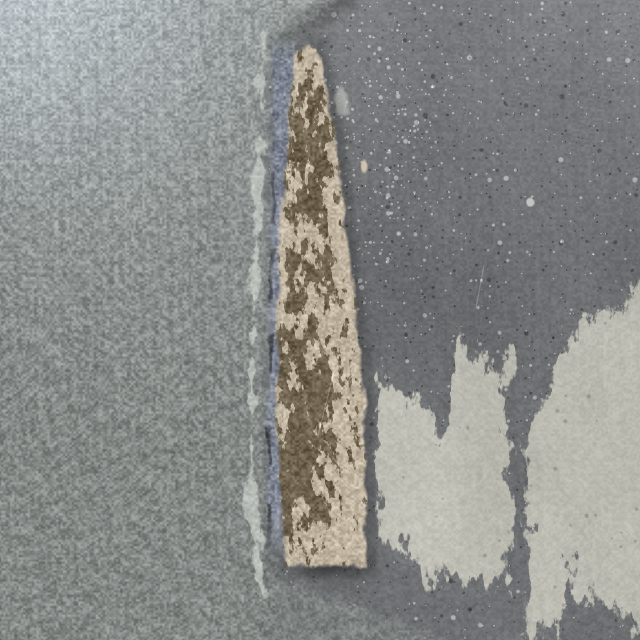
A WebGL 2 fragment shader for this texture:

```glsl
#version 300 es
precision highp float;
uniform vec2 u_resolution;
out vec4 fragColor;

#define ASPHALT vec3(0.515, 0.535, 0.525)
#define SHEEN vec3(0.67, 0.7, 0.72)
#define TAR vec3(0.435, 0.443, 0.452)
#define CONCRETE vec3(0.755, 0.75, 0.71)
#define MUD vec3(0.43, 0.385, 0.305)
#define FLAKE vec3(0.81, 0.765, 0.69)
#define BLUE_LIP vec3(0.52, 0.545, 0.6)
#define PAINT vec3(0.75, 0.77, 0.745)
#define GRAIN_SCALE 290.0

float hash(vec2 p) {
  return fract(sin(dot(p, vec2(127.1, 311.7))) * 43758.5453);
}

float noise(vec2 p) {
  vec2 i = floor(p), f = fract(p);
  f = f * f * (3.0 - 2.0 * f);
  return mix(mix(hash(i), hash(i + vec2(1, 0)), f.x),
             mix(hash(i + vec2(0, 1)), hash(i + vec2(1, 1)), f.x), f.y);
}

// Layered noise centered on zero
float fbm(vec2 p) {
  float sum = -0.5, amp = 0.53;
  for (int i = 0; i < 4; i++) {
    sum += amp * noise(p);
    p = p * 2.03 + 17.3;
    amp *= 0.5;
  }
  return sum;
}

// Linear change of a given height between x0 and x1
float ramp(float x, float x0, float x1, float height) {
  return height * clamp((x - x0) / (x1 - x0), 0.0, 1.0);
}

float cut(float d, float softness) {
  return smoothstep(-softness, softness, d);
}

float bump(float x, float center, float radius) {
  float d = (x - center) / radius;
  return exp(-d * d);
}

float blob(vec2 p, float x, float y, float rx, float ry) {
  return bump(p.x, x, rx) * bump(p.y, y, ry);
}

float segment(vec2 p, vec2 a, vec2 b) {
  vec2 ab = b - a;
  return length(p - a - ab * clamp(dot(p - a, ab) / dot(ab, ab), 0.0, 1.0));
}

// Scattered chips, at most one per cell
float chips(vec2 p, float scale, float density) {
  vec2 cell = floor(p * scale), f = fract(p * scale);
  vec2 center = 0.3 + 0.4 * vec2(hash(cell + 3.1), hash(cell + 8.7));
  float radius = 0.1 + 0.2 * hash(cell + 5.3);
  return step(hash(cell), density) * cut(radius - length(f - center), 0.1);
}

// Positive inside the two worn concrete areas
float concreteField(vec2 p) {
  float x = p.x, y = p.y;
  float top = 0.4 - ramp(x, 0.59, 0.66, 0.025) + ramp(x, 0.69, 0.73, 0.07)
    - 0.065 * bump(x, 0.69, 0.016) + 0.06 * bump(x, 0.718, 0.011);
  float base = 0.18 - ramp(x, 0.59, 0.66, 0.07) - ramp(x, 0.7, 0.79, 0.03);
  float left = min(min(x - 0.591, 0.794 - x), 0.5 * min(top - y, y - base));
  float rise = 0.33 + ramp(x, 0.82, 0.85, 0.05) + ramp(x, 0.85, 0.91, 0.13) + ramp(x, 0.91, 1.0, 0.03);
  base = 0.02 + 0.04 * bump(x, 0.92, 0.04);
  float right = min(x - 0.823, 0.5 * min(rise - y, y - base));
  right -= 0.05 * blob(p, 0.885, 0.14, 0.03, 0.05);
  return max(left, right) + 0.045 * fbm(p * vec2(55, 24)) + 0.028 * fbm(p * vec2(150, 75) + 9.0);
}

void main() {
  vec2 p = gl_FragCoord.xy / u_resolution;
  float x = p.x, y = p.y;
  float grain = 0.6 * noise(p * GRAIN_SCALE) + 0.4 * noise(p * GRAIN_SCALE * 0.55 + 31.0) - 0.5;
  float broad = fbm(p * vec2(9, 5));
  float ragged = fbm(p * vec2(60, 40));

  // Left asphalt, right tar and a lighter wedge at the bottom
  vec3 asphalt = mix(ASPHALT, SHEEN, blob(p, 0.0, 1.05, 0.34, 0.3));
  asphalt += ramp(y, 0.3, 1.0, 0.06) + 0.03 * fbm(p * vec2(22, 2));
  vec3 tar = TAR + 0.07 * broad + ramp(y, 0.6, 1.0, 0.055) - 0.035 * blob(p, 0.66, 0.52, 0.13, 0.12);
  float tarred = cut(x - 0.42 - ramp(y, 0.9, 1.0, 0.1) + 0.05 * ragged, 0.02);
  tarred *= 1.0 - 0.65 * cut(0.29 - 0.42 * x - y + 0.03 * ragged, 0.02);
  vec3 color = mix(asphalt, tar, tarred) + grain * mix(0.3, 0.11, tarred);

  // Pale chips and pits over the tar
  float density = 0.035 + 0.13 * blob(p, 0.59, 0.77, 0.1, 0.2);
  for (float i = 0.0; i < 3.0; i++) {
    float scale = 70.0 + 45.0 * i;
    color += tarred * (0.23 * chips(p + i, scale, density) - 0.13 * chips(p + i + 5.0, scale, 0.03));
  }
  vec2 stretched = p * vec2(1, 0.5);
  color = mix(color, FLAKE, cut(0.005 - length(stretched - vec2(0.569, 0.37)), 0.002));
  color = mix(color, PAINT, cut(0.006 - length(p - vec2(0.828, 0.684)) + 0.005 * ragged, 0.002));
  color = mix(color, PAINT, 0.7 * cut(0.009 - length(stretched - vec2(0.533, 0.42)) + 0.02 * ragged, 0.004));

  // Worn concrete
  float worn = cut(concreteField(p), 0.004);
  vec3 concrete = CONCRETE + 0.09 * broad + 0.1 * grain - 0.12 * chips(p, 80.0, 0.05);
  color = mix(color, concrete, worn * 0.95);

  // Patch outline, dark rim and smear above
  float leftEdge = 0.447 - ramp(y, 0.12, 0.32, 0.015) + ramp(y, 0.35, 0.65, 0.006) + ramp(y, 0.65, 0.92, 0.023);
  float rightEdge = 0.571 - ramp(y, 0.38, 0.8, 0.049) - ramp(y, 0.8, 0.93, 0.027);
  float inside = min(min(x - leftEdge, rightEdge - x), min(y - 0.115, 0.925 - y)) + 0.015 * ragged;
  float rim = cut(inside + 0.015, 0.012) * cut(x - 0.48, 0.02) * (1.0 - 0.6 * worn);
  color *= 1.0 - 0.2 * rim - 0.22 * blob(p, 0.5, 0.115, 0.07, 0.025);
  color *= 1.0 - 0.2 * cut(0.015 - segment(p, vec2(0.44, 0.94), vec2(0.54, 1)) - 0.03 * ragged, 0.015);

  // Blue lip with a dark crack
  float lipEdge = x - 0.419 - ramp(y, 0.3, 0.9, 0.008) - 0.012 * ragged;
  float span = cut(y - 0.16, 0.04) * cut(0.925 - y, 0.025);
  float lip = cut(lipEdge, 0.004) * cut(leftEdge + 0.003 - x, 0.005) * span;
  color = mix(color, BLUE_LIP + 0.35 * grain + 0.25 * ragged, lip * 0.9);
  float crack = cut(0.003 - abs(lipEdge - 0.002), 0.002) * cut(noise(p * vec2(20, 35)) - 0.52, 0.1);
  color *= 1.0 - 0.42 * crack * span * cut(0.75 - y, 0.1);

  // Muddy patch with streaked pale flakes
  float across = (x - leftEdge) / (rightEdge - leftEdge);
  float streak = 0.7 * fbm(p * vec2(85, 42) + vec2(y * 9.0, 0)) + 0.3 * fbm(p * vec2(190, 110));
  streak += ramp(across, 0.45, 0.85, 0.1) + 0.06 * cut(0.12 - across, 0.12)
    + 0.09 * blob(p, 0.53, 0.16, 0.06, 0.08) - 0.17 * blob(p, 0.462, 0.29, 0.035, 0.12)
    - 0.1 * blob(p, 0.49, 0.73, 0.02, 0.13);
  vec3 patchColor = mix(MUD + 0.12 * ragged, FLAKE, 0.86 * cut(streak, 0.045)) + 0.28 * grain;
  patchColor += 0.13 * cut(0.001 - segment(p, vec2(0.497, 0.32), vec2(0.522, 0.42)), 0.001);
  color = mix(color, patchColor, cut(inside, 0.004));

  // Broken paint line
  float lineX = 0.412 - ramp(y, 0.07, 0.2, 0.019) + ramp(y, 0.4, 0.91, 0.018);
  float paint = bump(y, 0.86, 0.04) + bump(y, 0.72, 0.06) + 0.7 * bump(y, 0.57, 0.05)
    + 0.5 * bump(y, 0.4, 0.05) + bump(y, 0.18, 0.1);
  float line = cut(0.012 * min(paint, 1.0) - 0.003 - abs(x - lineX) - 0.032 * ragged, 0.003);
  color = mix(color, PAINT + 0.15 * grain, 0.85 * line * cut(y - 0.065, 0.015));

  // Fine scratch on the tar
  color += 0.12 * cut(0.001 - segment(p, vec2(0.744, 0.52), vec2(0.756, 0.585)), 0.001);
  fragColor = vec4(clamp(color, 0.0, 1.0), 1.0);
}
```
